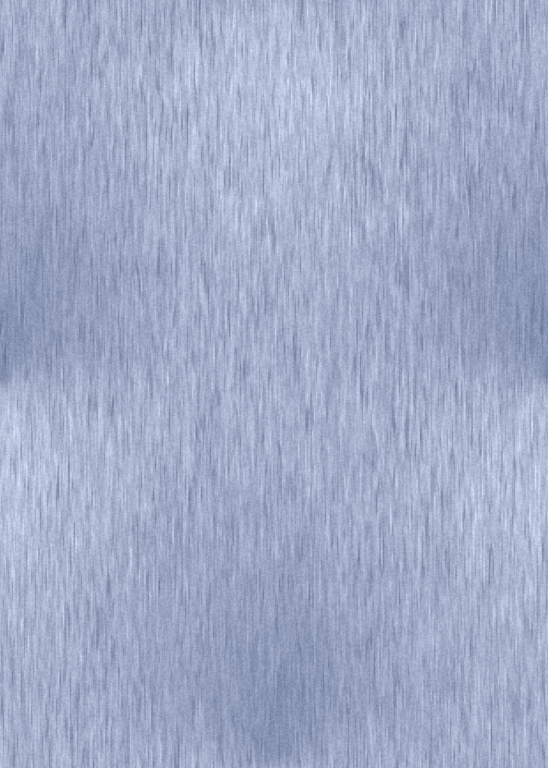
A Shadertoy shader for this texture:

```glsl
// Brushed blue metal: fine vertical streaks over a soft half-drop sheen.
// The sheen sums conic lobes, dark above and bright below each pivot;
// the streaks are short stretched value noise with a little fine grain.

#define BASE_COLOR vec3(0.640, 0.682, 0.791)
#define SHEEN_TINT vec3(1.05, 1.0, 0.86)
#define SHEEN_AMOUNT 0.112
#define SHEEN_REACH 0.28
#define FINE_COLUMNS 310.0
#define BROAD_COLUMNS 130.0
#define STREAK_AMOUNT 0.20
#define SCRATCH_AMOUNT 0.10
#define GRAIN_AMOUNT 0.078
#define GRAIN_CELLS 366.0

// Integer hash of a lattice cell, returned in 0..1.
float hash(vec2 cell, uint seed) {
    uvec2 q = uvec2(ivec2(cell) + 4096);
    uint h = q.x * 1597u + q.y * 51749u + seed * 7919u;
    h = (h ^ (h >> 16)) * 73244475u;
    h = (h ^ (h >> 15)) * 73244475u;
    h ^= h >> 16;
    return float(h & 65535u) / 65535.0;
}

float valueNoise(vec2 p, uint seed) {
    vec2 cell = floor(p);
    vec2 f = p - cell;
    f = f * f * (3.0 - 2.0 * f);
    float low = mix(hash(cell, seed), hash(cell + vec2(1, 0), seed), f.x);
    float high = mix(hash(cell + vec2(0, 1), seed), hash(cell + vec2(1, 1), seed), f.x);
    return mix(low, high, f.y);
}

// Height noise within one column, which starts at its own offset.
float columnNoise(float column, float height, uint seed) {
    float start = 9.0 * hash(vec2(column, -7.0), seed);
    return valueNoise(vec2(column, height + start), seed);
}

// Noise drawn out vertically and blended between neighbouring columns.
float streak(vec2 uv, float columns, float rows, uint seed) {
    float x = uv.x * columns;
    float column = floor(x);
    float blend = smoothstep(0.0, 1.0, x - column);
    return mix(columnNoise(column, uv.y * rows, seed),
               columnNoise(column + 1.0, uv.y * rows, seed), blend);
}

// Conic lobe around one pivot: a strong dark side above, a soft bright one below.
float sheenLobe(vec2 offset) {
    float r = length(offset);
    float slope = -offset.y / (r + 0.004);
    float strength = slope < 0.0 ? 1.1 : mix(0.65, 1.0, smoothstep(0.0, 0.15, r));
    return slope * strength * exp(-r * r / (2.0 * SHEEN_REACH * SHEEN_REACH));
}

// Pivots repeat in a half-drop layout.
float sheen(vec2 uv, float aspect) {
    float sum = 0.0;
    for (int column = -1; column <= 3; column++) {
        float x = 0.5 * float(column);
        float drop = (column & 1) == 0 ? 0.5 : 0.0;
        for (int row = -1; row <= 1; row++) {
            vec2 pivot = vec2(x, float(row) + drop);
            sum += sheenLobe((uv - pivot) * vec2(aspect, 1.0));
        }
    }
    return sum;
}

void mainImage(out vec4 fragColor, in vec2 fragCoord) {
    vec2 uv = fragCoord / iResolution.xy;
    float aspect = iResolution.x / iResolution.y;
    float glow = sheen(uv, aspect);

    // Brushed lines: strokes of three lengths and faint broader bands.
    float lines = 0.45 * (streak(uv, FINE_COLUMNS, 24.0, 1u) - 0.5)
                + 0.40 * (streak(uv, FINE_COLUMNS, 48.0, 2u) - 0.5)
                + 0.30 * (streak(uv, FINE_COLUMNS, 110.0, 3u) - 0.5)
                + 0.22 * (streak(uv, BROAD_COLUMNS, 14.0, 4u) - 0.5);

    // Dark scratches and fainter light glints, in many short pieces.
    float scratches = smoothstep(0.62, 1.0, streak(uv, FINE_COLUMNS, 34.0, 5u));
    float glints = smoothstep(0.66, 1.0, streak(uv, FINE_COLUMNS, 40.0, 6u));
    vec2 grainPoint = uv * GRAIN_CELLS * vec2(1.0, 1.0 / aspect) - 0.5;
    float grain = valueNoise(grainPoint, 7u) - 0.5;

    // Streaks fade inside the dark lobes.
    float contrast = mix(0.65, 1.1, smoothstep(-0.8, 0.3, glow));
    float brushing = STREAK_AMOUNT * lines + SCRATCH_AMOUNT * (0.7 * glints - scratches);
    vec3 color = BASE_COLOR + SHEEN_AMOUNT * glow * SHEEN_TINT;
    color += (contrast * brushing + GRAIN_AMOUNT * grain) * vec3(1.0, 0.98, 0.92);
    fragColor = vec4(clamp(color, 0.0, 1.0), 1.0);
}
```
